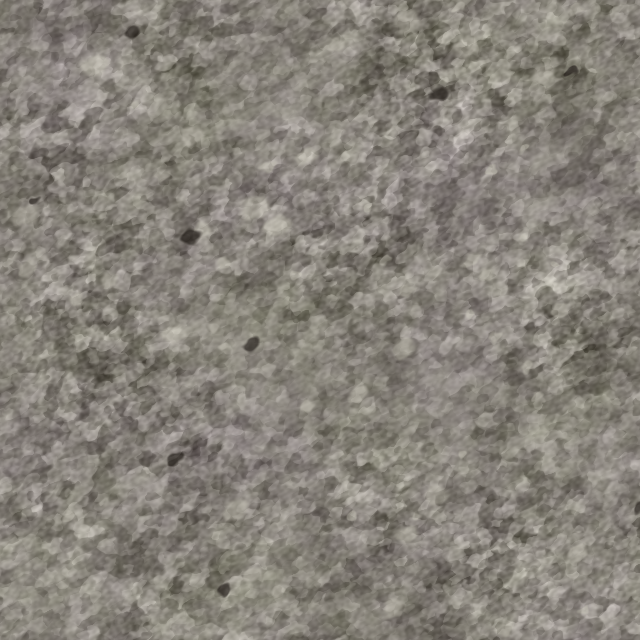
A Shadertoy shader for this texture:

```glsl
// Weathered grey stone: fine slanted grains, pale pebbles and a few dark pits.
#define GRAIN_SCALE 54.0     // coarse grains across the canvas
#define GRAIN_CONTRAST 0.19
#define FINE_CONTRAST 0.145
#define GRAIN_SHARPNESS 13.0
#define GRAIN_STRETCH 0.74   // below 1 lengthens grains along the slant
#define SLANT 0.5            // slant angle in radians
#define MOTTLE 0.085         // strength of broad light and dark patches
#define TINT_SHIFT 0.028     // drift between olive and violet grey
#define STONE_COLOR vec3(0.527, 0.508, 0.477)
#define PEBBLE_COLOR vec3(0.69, 0.675, 0.63)
#define PIT_COLOR vec3(0.22, 0.20, 0.18)

vec2 hash2(vec2 p) {
    vec3 q = fract(p.xyx * vec3(0.1031, 0.1030, 0.0973));
    q += dot(q, q.yzx + 33.33);
    return fract((q.xx + q.yz) * q.zy);
}

float cornerSlope(vec2 cell, vec2 offset) {
    float angle = 6.2832 * hash2(cell).x;
    return dot(vec2(cos(angle), sin(angle)), offset);
}

float gradientNoise(vec2 p) {
    vec2 i = floor(p), f = fract(p);
    vec2 u = f * f * f * (f * (f * 6.0 - 15.0) + 10.0);
    vec2 e = vec2(1.0, 0.0);
    float low = mix(cornerSlope(i, f), cornerSlope(i + e.xy, f - e.xy), u.x);
    float high = mix(cornerSlope(i + e.yx, f - e.yx), cornerSlope(i + e.xx, f - e.xx), u.x);
    return mix(low, high, u.y);
}

vec2 noise2(vec2 p) {
    return vec2(gradientNoise(p), gradientNoise(p + vec2(41.3, 17.7)));
}

// Soft cellular grains; each cell has its own tone in -0.5..0.5.
float grains(vec2 p) {
    p += 0.55 * noise2(p * 1.3);
    vec2 cell = floor(p);
    float toneSum = 0.0, weightSum = 0.0;
    for (int y = -1; y <= 1; y++)
    for (int x = -1; x <= 1; x++) {
        vec2 id = cell + vec2(x, y);
        vec2 d = id + hash2(id) - p;
        float weight = exp(-GRAIN_SHARPNESS * dot(d, d));
        toneSum += weight * (hash2(id + 71.0).x - 0.5);
        weightSum += weight;
    }
    return toneSum / weightSum;
}

// Coverage of sparse ragged blobs; radii are in cells.
float scatter(vec2 p, float chance, float minRadius, float maxRadius) {
    vec2 cell = floor(p);
    float cover = 0.0;
    for (int y = -1; y <= 1; y++)
    for (int x = -1; x <= 1; x++) {
        vec2 id = cell + vec2(x, y);
        vec2 pick = hash2(id + 137.0);
        float radius = mix(minRadius, maxRadius, pick.y * pick.y);
        float dist = length(id + hash2(id + 29.0) - p) / radius;
        float blob = 1.0 - smoothstep(0.65, 1.2, dist);
        cover = max(cover, blob * step(pick.x, chance));
    }
    return cover;
}

void mainImage(out vec4 fragColor, in vec2 fragCoord) {
    vec2 uv = fragCoord / iResolution.y;
    float c = cos(SLANT), s = sin(SLANT);
    vec2 p = vec2(c * uv.x + s * uv.y, c * uv.y - s * uv.x);
    p.x *= GRAIN_STRETCH;
    p += 3.0;

    // Grain tones, rougher in some regions than in others
    float roughness = 1.0 + 0.7 * gradientNoise(uv * 4.0 + 9.0);
    float tone = GRAIN_CONTRAST * grains(p * GRAIN_SCALE);
    tone += FINE_CONTRAST * grains(p * GRAIN_SCALE * 1.8 + 50.0);
    tone += 0.11 * gradientNoise(p * GRAIN_SCALE * 2.6);
    tone *= roughness;

    // Broad mottling
    tone += 0.09 * gradientNoise(p * 19.0);
    tone += MOTTLE * gradientNoise(p * 6.0 + 20.0);

    // Tint drift at broad and grain size
    float tint = gradientNoise(uv * 5.0 + 60.0) + 0.8 * gradientNoise(p * 38.0 + 11.0);
    vec3 color = STONE_COLOR + tone + TINT_SHIFT * tint * vec3(0.2, -0.3, 0.8);

    // Pale pebbles and dark pits with ragged outlines
    vec2 ragged = p + 0.007 * noise2(p * 75.0);
    float pebbles = scatter(ragged * 20.0, 0.22, 0.12, 0.36);
    float pits = scatter(ragged * 11.0 + 40.0, 0.12, 0.06, 0.15);
    color = mix(color, PEBBLE_COLOR + 0.5 * tone, 0.7 * pebbles);
    color = mix(color, PIT_COLOR + 0.4 * tone, 0.85 * pits);

    fragColor = vec4(clamp(color, 0.0, 1.0), 1.0);
}
```
